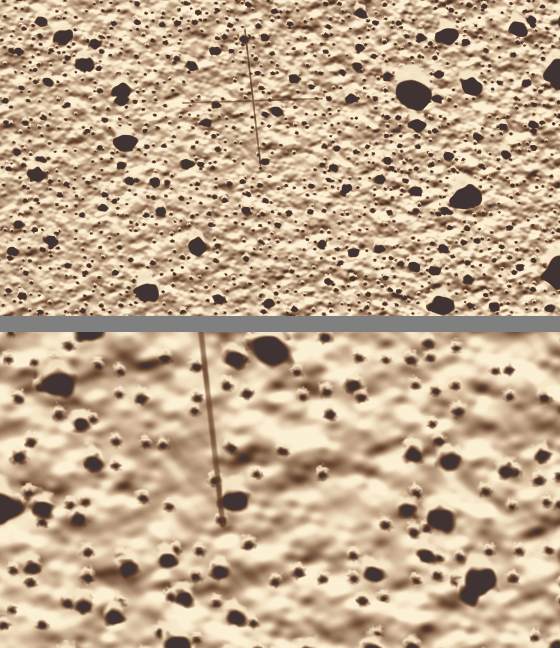
Top: the whole. Bottom: its middle third, enlarged.
Reproduce this texture procedurally as a Shadertoy shader.

```glsl
const vec2 SUNWARD = vec2(-0.15, 1.0);   // from a crater's shadow to its lit wall
const float BLUR = 0.0036;               // edge softness in canvas heights

float hash(vec2 p) {
    return fract(sin(dot(p, vec2(127.1, 311.7))) * 43758.5453);
}

float noise(vec2 p) {
    vec2 i = floor(p), f = fract(p);
    f = f * f * (3.0 - 2.0 * f);
    return mix(mix(hash(i), hash(i + vec2(1, 0)), f.x),
               mix(hash(i + vec2(0, 1)), hash(i + vec2(1, 1)), f.x), f.y);
}

// Rough ground height, turned off the axes and a little wider than tall
float ground(vec2 p, float frequency) {
    p = mat2(0.88, -0.47, 0.47, 0.88) * (p * vec2(0.8, 1.1));
    return noise(p * frequency);
}

// Slope facing the light
float relief(vec2 p, float frequency) {
    vec2 stride = SUNWARD * 0.4 / frequency;
    return ground(p + stride, frequency) - ground(p - stride, frequency);
}

// Lays one size of crater over the tone; denser towards the right
float addCraters(float tone, vec2 p, float cell, float chance, float extraRight, float seed) {
    vec2 home = floor(p / cell);
    for (int y = -1; y <= 1; y++)
    for (int x = -1; x <= 1; x++) {
        vec2 id = home + vec2(x, y);
        vec2 key = id + seed * 17.3;
        vec2 jitter = vec2(hash(key + 3.1), hash(key + 7.7));
        vec2 center = (id + 0.18 + 0.64 * jitter) * cell;
        float density = chance + extraRight * smoothstep(0.9, 1.65, center.x);
        if (hash(key) > density) continue;

        float radius = cell * mix(0.14, 0.21, hash(key + 5.3));
        vec2 q = (p - center) / radius;
        if (dot(q, q) > 9.0) continue;
        float soft = BLUR / radius;
        q *= 1.0 + 0.45 * (noise(q * 1.6 + key * 9.0) - 0.5);
        q.y += 0.25 * (jitter.x - 0.3) * q.x;

        float wall = length((q - 0.75 * SUNWARD) * vec2(1.02, 0.98));
        float pit = length(q * vec2(0.93, 1.18));
        tone = mix(tone, 1.02, 0.9 * (1.0 - smoothstep(0.75, 1.15 + soft, wall)));
        tone = mix(tone, 0.0, 1.0 - smoothstep(1.0 - soft, 1.0 + soft, pit));
    }
    return tone;
}

float segmentDistance(vec2 p, vec2 a, vec2 b) {
    vec2 ab = b - a;
    return length(p - a - ab * clamp(dot(p - a, ab) / dot(ab, ab), 0.0, 1.0));
}

// Thin dark line, partly broken by the ground
float hairline(vec2 p, vec2 a, vec2 b, float strength) {
    float line = 1.0 - smoothstep(0.001, 0.0045, segmentDistance(p, a, b));
    return line * strength * mix(0.6, 1.0, noise(p * 45.0));
}

// Sepia ramp from shadow to sunlit dust
vec3 sepia(float tone) {
    vec3 c = mix(vec3(0.25, 0.20, 0.20), vec3(0.37, 0.24, 0.17), smoothstep(0.0, 0.15, tone));
    c = mix(c, vec3(0.52, 0.39, 0.29), clamp((tone - 0.15) / 0.2, 0.0, 1.0));
    c = mix(c, vec3(0.67, 0.55, 0.44), clamp((tone - 0.35) / 0.2, 0.0, 1.0));
    c = mix(c, vec3(0.82, 0.71, 0.59), clamp((tone - 0.55) / 0.2, 0.0, 1.0));
    c = mix(c, vec3(0.95, 0.88, 0.76), clamp((tone - 0.75) / 0.2, 0.0, 1.0));
    return mix(c, vec3(0.99, 0.94, 0.83), clamp((tone - 0.95) / 0.15, 0.0, 1.0));
}

void mainImage(out vec4 fragColor, in vec2 fragCoord) {
    vec2 p = fragCoord / iResolution.y;

    // Dusty ground
    float contrast = mix(0.85, 1.1, smoothstep(0.3, 1.6, p.x));
    float tone = 0.76 + 0.12 * (noise(p * 4.0) - 0.5);
    tone += contrast * (0.35 * relief(p, 22.0) + 0.75 * relief(p, 48.0) + 0.5 * relief(p, 95.0));

    // Craters, small to large
    tone = addCraters(tone, p, 0.028, 0.42, 0.0, 1.0);
    tone = addCraters(tone, p, 0.05, 0.35, 0.05, 2.0);
    tone = addCraters(tone, p, 0.09, 0.24, 0.1, 3.0);
    tone = addCraters(tone, p, 0.17, 0.2, 0.25, 4.0);
    tone = addCraters(tone, p, 0.28, 0.03, 0.6, 5.0);

    // Reticle cross
    float cross = max(hairline(p, vec2(0.775, 0.907), vec2(0.826, 0.463), 0.85),
                      hairline(p, vec2(0.579, 0.674), vec2(1.019, 0.688), 0.7));
    tone = mix(tone, 0.1, cross);

    fragColor = vec4(sepia(tone), 1.0);
}
```
